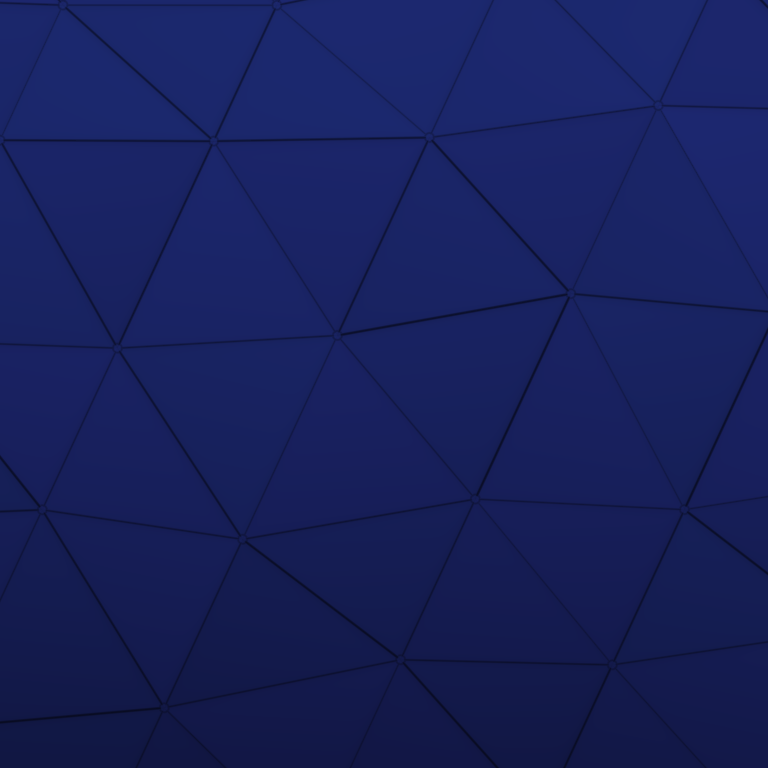
Reproduce this background procedurally as a Shadertoy shader.

```glsl
const float COLUMN_STEP = 0.2787;
const float COLUMN_START = 0.085;
const float ROW_STEP = 0.24;
const float ROW_START = 0.185;
const float SLANT = 0.465;
const float ROW_RISE = 0.02;
const float JITTER = 0.085;

float hash(vec2 p) {
    return fract(sin(dot(p, vec2(127.1, 311.7))) * 43758.5453);
}

// Lattice vertex, shifted at random along its slanted column
vec2 latticeVertex(vec2 cell) {
    float depth = ROW_START + ROW_STEP * cell.y - ROW_RISE * (cell.x - 2.0)
                + JITTER * (hash(cell) - 0.5);
    return vec2(COLUMN_START + COLUMN_STEP * cell.x - SLANT * depth, depth);
}

// Groove between two vertices: x = thin core, y = soft one-sided shadow
vec2 groove(vec2 p, vec2 a, vec2 b, float strength, float pixel) {
    vec2 ab = b - a;
    vec2 ap = p - a;
    float dist = length(ap - ab * clamp(dot(ap, ab) / dot(ab, ab), 0.0, 1.0));
    float side = ab.x * ap.y - ab.y * ap.x;
    float halfWidth = mix(0.0008, 0.0015, strength);
    float core = 1.0 - smoothstep(halfWidth - pixel, halfWidth + pixel, dist);
    float shadow = exp(-dist / 0.005) * (side > 0.0 ? 1.0 : 0.45);
    return vec2(core, shadow) * mix(0.45, 1.0, strength);
}

// Backdrop fading from a bright top to a dark lower left
vec3 backdrop(vec2 p) {
    float fall = clamp(p.y - 0.08 * (p.x - 0.5), 0.0, 1.2);
    float light = 1.0 - pow(fall, 1.5);
    return mix(vec3(0.068, 0.090, 0.268), vec3(0.110, 0.155, 0.435), light);
}

// Slight change of brightness, tilt and hue for each facet
vec3 facetTint(vec2 id, float across) {
    float level = hash(id + 17.3) - 0.5;
    float tilt = hash(id + 41.9) - 0.5;
    float hue = hash(id + 73.1) - 0.5;
    float light = 1.0 + 0.06 * level + 0.07 * tilt * (across - 0.5);
    return light * vec3(1.0 - 0.04 * hue, 1.0 + 0.06 * hue, 1.0);
}

void mainImage(out vec4 fragColor, in vec2 fragCoord) {
    float pixel = 1.0 / iResolution.y;
    vec2 p = fragCoord * pixel;
    p.y = 1.0 - p.y; // depth below the top edge

    float s = (p.x + SLANT * p.y - COLUMN_START) / COLUMN_STEP;
    float column = floor(s);
    float across = s - column;
    float firstRow = floor((p.y - ROW_START + ROW_RISE * (s - 2.0)) / ROW_STEP) - 2.0;

    vec2 dark = vec2(0.0);
    float facetRow = 2.0 * firstRow;
    float dotDist = 1.0;

    for (int i = 0; i < 5; i++) {
        vec2 cell = vec2(column, firstRow + float(i));
        vec2 a = latticeVertex(cell);
        vec2 b = latticeVertex(cell + vec2(1.0, 0.0));
        vec2 c = latticeVertex(cell + vec2(0.0, 1.0));
        vec2 d = latticeVertex(cell + vec2(1.0, 1.0));

        // Row, diagonal and both bounding column edges
        dark = max(dark, groove(p, a, b, hash(cell + 5.7), pixel));
        dark = max(dark, groove(p, a, d, hash(cell + 9.2), pixel));
        dark = max(dark, groove(p, a, c, hash(cell + 3.4), pixel));
        dark = max(dark, groove(p, b, d, hash(cell + vec2(1.0, 0.0) + 3.4), pixel));

        // Edges passed on the way down number the facet
        facetRow += step(mix(a.y, b.y, across), p.y) + step(mix(a.y, d.y, across), p.y);
        dotDist = min(dotDist, min(distance(p, a), distance(p, b)));
    }

    vec3 color = backdrop(p) * facetTint(vec2(column, facetRow), across);

    // Small raised stud with a faint rim at each vertex
    float stud = 1.0 - smoothstep(0.0045 - pixel, 0.0045 + pixel, dotDist);
    float rim = 1.0 - smoothstep(0.0, 0.0012 + pixel, abs(dotDist - 0.0058));
    dark *= 1.0 - 0.85 * stud;
    dark.x = max(dark.x, 0.45 * rim);

    color *= 1.0 - 0.13 * dark.y;
    color *= 1.0 - 0.50 * dark.x;
    fragColor = vec4(color, 1.0);
}
```
